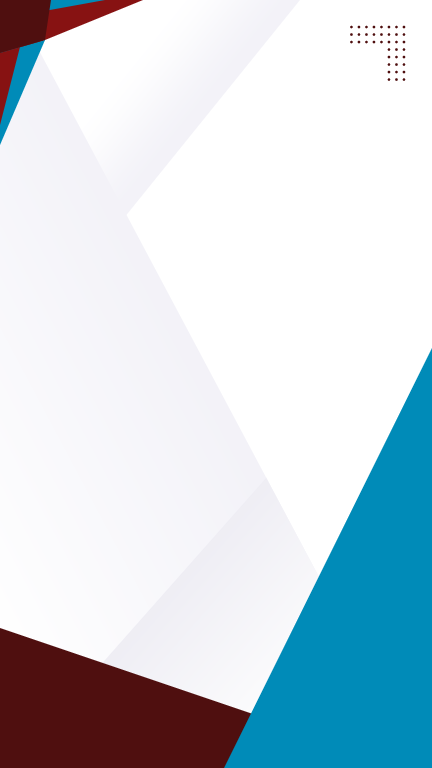
This background is drawn by a WebGL 1 fragment shader. Its source:

```glsl
precision highp float;
// Angular paper background: pale shaded folds, two bold lower wedges, a
// pinwheel of shards in the top left corner and a bent strip of dots.
// Every shape is an intersection of smoothed half planes, painted in order.

uniform vec2 u_resolution;

// Coordinates: height is 1, width is ASPECT, origin at the lower left.
const float ASPECT = 0.5625;

const vec3 WHITE = vec3(1.0);
const vec3 LAVENDER = vec3(0.951, 0.948, 0.972);
const vec3 FOLD_SHADE = vec3(0.935, 0.931, 0.957);
const vec3 FOLD_LIGHT = vec3(0.985, 0.985, 0.99);
const vec3 BLUE = vec3(0.0, 0.545, 0.72);
const vec3 MAROON = vec3(0.31, 0.06, 0.06);
const vec3 RED = vec3(0.53, 0.07, 0.07);

// Pale panels
const vec2 SPINE_TOP = vec2(0.0547, 0.927);
const vec2 SPINE_LOW = vec2(0.414, 0.2513);
const vec2 FLAP_TOP = vec2(0.3906, 1.0);
const vec2 FLAP_LOW = vec2(0.1667, 0.7227);
const vec2 FOLD_TOP = vec2(0.3464, 0.3776);
const vec2 FOLD_LOW = vec2(0.1367, 0.1406);
const float PANEL_FADE = 0.42;
const float FLAP_FADE = 0.13;
const float FOLD_FADE = 0.19;

// Lower wedges
const vec2 BLUE_TOP = vec2(0.5625, 0.5469);
const vec2 BLUE_LOW = vec2(0.2917, 0.0);
const vec2 BASE_LEFT = vec2(0.0, 0.1823);
const vec2 BASE_RIGHT = vec2(0.3255, 0.0716);

// Corner shards, meeting at the hub
const vec2 HUB = vec2(0.0586, 0.9479);
const vec2 UPPER_TIP = vec2(0.1862, 1.0);
const vec2 UPPER_INNER = vec2(0.0651, 0.987);
const vec2 UPPER_SPLIT = vec2(0.1367, 1.0);
const vec2 LEFT_TIP = vec2(0.0, 0.8112);
const vec2 LEFT_INNER = vec2(0.026, 0.9388);
const vec2 LEFT_SPLIT = vec2(0.0, 0.8372);
const vec2 CORNER_TOP = vec2(0.0664, 1.0);
const vec2 CORNER_LEFT = vec2(0.0, 0.931);

// Dots, counted from the top right one
const vec2 DOT_ORIGIN = vec2(0.526, 0.9648);
const float DOT_SPACING = 0.00977;
const float DOT_RADIUS = 0.0017;
const float DOT_COUNT = 8.0;
const float DOT_BAND = 3.0;

// Signed distance to the line a-b, positive on the left of travel.
float side(vec2 p, vec2 a, vec2 b) {
    vec2 dir = normalize(b - a);
    vec2 q = p - a;
    return dir.x * q.y - dir.y * q.x;
}

// Coverage from a signed distance, smoothed over one pixel.
float cover(float d) {
    return clamp(d * u_resolution.y + 0.5, 0.0, 1.0);
}

// Two bands of dots, along the top and down the right.
float dots(vec2 p) {
    vec2 q = (DOT_ORIGIN - p) / DOT_SPACING;
    vec2 cell = clamp(floor(q + 0.5), 0.0, DOT_COUNT - 1.0);
    float inBand = step(min(cell.x, cell.y), DOT_BAND - 0.5);
    return inBand * cover(DOT_RADIUS - length(q - cell) * DOT_SPACING);
}

void main() {
    vec2 p = gl_FragCoord.xy / u_resolution * vec2(ASPECT, 1.0);
    vec3 color = WHITE;

    // Pale panels, each shaded away from its edge
    float spine = side(p, SPINE_LOW, SPINE_TOP);
    float flap = side(p, FLAP_LOW, FLAP_TOP);
    float fold = side(p, FOLD_TOP, FOLD_LOW);
    vec3 flapColor = mix(LAVENDER, WHITE, smoothstep(0.0, FLAP_FADE, flap));
    vec3 panelColor = mix(LAVENDER, WHITE, clamp(spine / PANEL_FADE, 0.0, 1.0));
    vec3 foldColor = mix(FOLD_SHADE, FOLD_LIGHT, clamp(fold / FOLD_FADE, 0.0, 1.0));
    color = mix(color, flapColor, cover(flap));
    color = mix(color, panelColor, cover(spine));
    color = mix(color, foldColor, cover(min(spine, fold)));

    // Lower wedges
    color = mix(color, MAROON, cover(side(p, BASE_RIGHT, BASE_LEFT)));
    color = mix(color, BLUE, cover(side(p, BLUE_TOP, BLUE_LOW)));

    // Corner shards
    float aboveHub = side(p, CORNER_LEFT, HUB);
    float leftWing = min(side(p, LEFT_TIP, HUB), -aboveHub);
    float leftSplit = side(p, LEFT_SPLIT, LEFT_INNER);
    float corner = min(side(p, HUB, CORNER_TOP), aboveHub);
    color = mix(color, RED, cover(side(p, HUB, UPPER_TIP)));
    color = mix(color, BLUE, cover(side(p, UPPER_INNER, UPPER_SPLIT)));
    color = mix(color, BLUE, cover(leftWing));
    color = mix(color, RED, cover(min(leftWing, leftSplit)));
    color = mix(color, MAROON, cover(corner));

    color = mix(color, MAROON, dots(p));
    gl_FragColor = vec4(color, 1.0);
}
```
